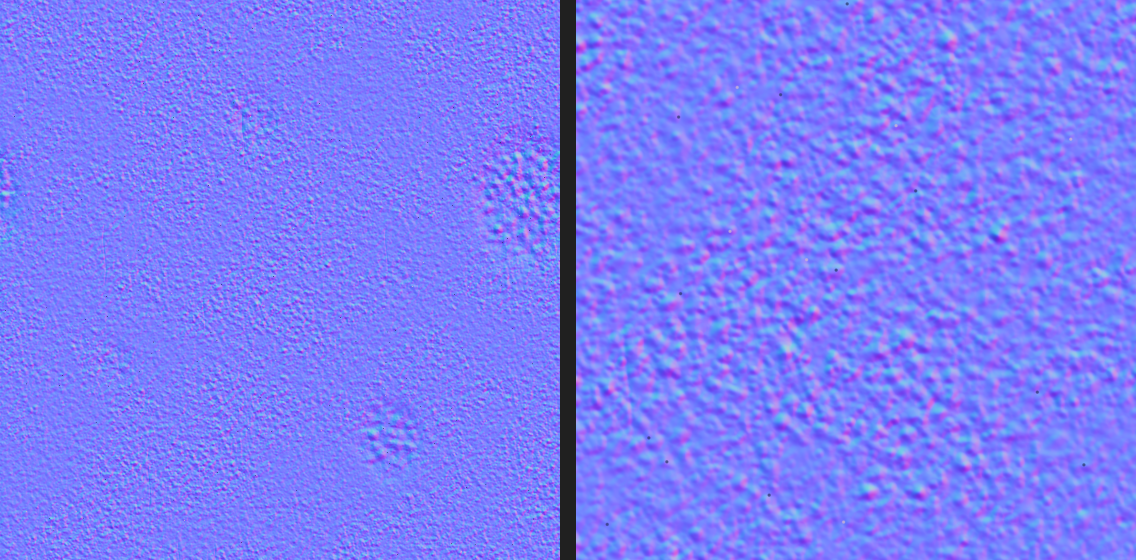
Left: the whole. Right: its middle third, enlarged.
A WebGL 2 fragment shader for this texture map:

```glsl
#version 300 es
precision highp float;

uniform vec2 u_resolution;
out vec4 fragColor;

const vec2 GRAIN_TILT = vec2(1.0, 1.25);
const vec3 SPECK_DARK = vec3(0.15, 0.2, 0.4);
const vec3 SPECK_LIGHT = vec3(0.85, 0.75, 0.8);
const int PIT_COUNT = 9;
const int SCRATCH_COUNT = 11;

vec3 hash3(vec2 p) {
  vec3 q = fract(p.xyx * vec3(0.1031, 0.1030, 0.0973));
  q += dot(q, q.yxz + 33.33);
  return fract((q.xxy + q.yzz) * q.zyx);
}

// Slope of a field of round bumps and dents, one per cell
vec2 bumpSlope(vec2 p) {
  vec2 cell = floor(p);
  vec2 slope = vec2(0.0);
  for (int y = -1; y <= 1; y++) {
    for (int x = -1; x <= 1; x++) {
      vec2 id = cell + vec2(x, y);
      vec3 h = hash3(id);
      vec2 d = p - id - h.xy;
      float fall = max(1.0 - dot(d, d), 0.0);
      slope += (h.z * 2.0 - 0.85) * 6.0 * d * fall * fall;
    }
  }
  return slope;
}

// Layered sines, each octave turned and bent by the one before
float waves(vec2 p) {
  float sum = 0.0;
  float amp = 0.5;
  for (int i = 0; i < 4; i++) {
    sum += amp * sin(p.x + 1.3 * sin(p.y)) * cos(p.y * 0.8 + float(i));
    p = mat2(1.2, 1.3, -1.3, 1.2) * p + sum;
    amp *= 0.65;
  }
  return sum;
}

// Slopes to the right are rarer but steeper than those to the left
float skewed(float x) {
  return x * (x > 0.0 ? 1.4 : 0.85) - 0.035;
}

// Inward slope of a pit rim in xy, coverage of its rough floor in z
vec3 pit(vec2 d, float radius, float wobble) {
  float dist = length(d * vec2(1.2, 0.9));
  float edge = dist / radius + 0.22 * wobble;
  float floorMask = 1.0 - smoothstep(0.65, 1.1, edge);
  float rim = exp(-pow((edge - 0.95) / 0.12, 2.0));
  return vec3(-d / max(length(d), 1e-4) * rim * (0.6 + 0.6 * wobble), floorMask);
}

// Sideways slope of a thin, nearly vertical groove
float scratch(vec2 d, float halfLength, float width) {
  float x = (d.x + 0.03 * d.y + 0.0015 * sin(d.y * 70.0)) / width;
  float ends = 1.0 - smoothstep(0.6, 1.0, abs(d.y) / halfLength);
  return -x * exp(-x * x) * ends;
}

// Coverage in x and tone in y of rare pinpoint flaws
vec2 speck(vec2 p, float cells, float share, float radius) {
  vec2 id = floor(p * cells);
  vec3 h = hash3(id + 71.0);
  vec2 center = (id + 0.15 + 0.7 * h.xy) / cells;
  float cover = 1.0 - smoothstep(0.4 * radius, 1.4 * radius, length(p - center));
  return vec2(cover * step(h.z, share), h.z / share);
}

void main() {
  vec2 uv = gl_FragCoord.xy / u_resolution;

  // Fine grain, a little calmer in some blurred areas
  float calm = waves(uv * vec2(10.0, 12.0) + 2.0) + 0.5 * waves(uv * 31.0);
  float rough = mix(0.55, 1.1, smoothstep(-0.7, 0.6, calm));
  vec2 medium = bumpSlope(uv * 142.0);
  vec2 fine = bumpSlope(uv * 255.0 + 19.0);
  vec2 slope = (medium * 0.155 + fine * 0.115) * rough * GRAIN_TILT;
  slope.x = skewed(slope.x);

  // Worn pits with a coarse floor, wrapping at the borders
  float wobble = waves(uv * 75.0);
  vec2 coarse = bumpSlope(uv * 78.0 + 7.0);
  for (int i = 0; i < PIT_COUNT; i++) {
    float k = float(i);
    vec2 center = vec2(0.94, 0.645) + k * vec2(0.75488, 0.56984);
    vec2 d = fract(uv - center + 0.5) - 0.5;
    vec3 p = pit(d, 0.115 * pow(k + 1.0, -0.7), wobble);
    float strength = 1.0 / (1.0 + 0.35 * k);
    slope += strength * (p.xy * 0.28 + coarse * p.z * 0.29);
  }

  // Faint upright scratches, mostly in the lower part
  for (int i = 0; i < SCRATCH_COUNT; i++) {
    vec3 h = hash3(vec2(float(i) * 3.7 + 1.0, 5.0));
    vec2 d = uv - vec2(h.x, h.y * h.y);
    slope.x += 0.65 * (0.4 + 0.6 * h.z) * scratch(d, mix(0.02, 0.07, h.z * h.z), 0.0016);
  }

  // Slopes to normal colours, then specks
  vec3 color = normalize(vec3(slope - 0.01, 1.0)) * 0.5 + 0.5;
  vec2 flaw = speck(uv, 50.0, 0.08, 0.001);
  vec3 flawColor = mix(SPECK_DARK, SPECK_LIGHT, step(0.6, flaw.y));
  color = mix(color, flawColor, flaw.x * 0.7);

  fragColor = vec4(color, 1.0);
}
```
